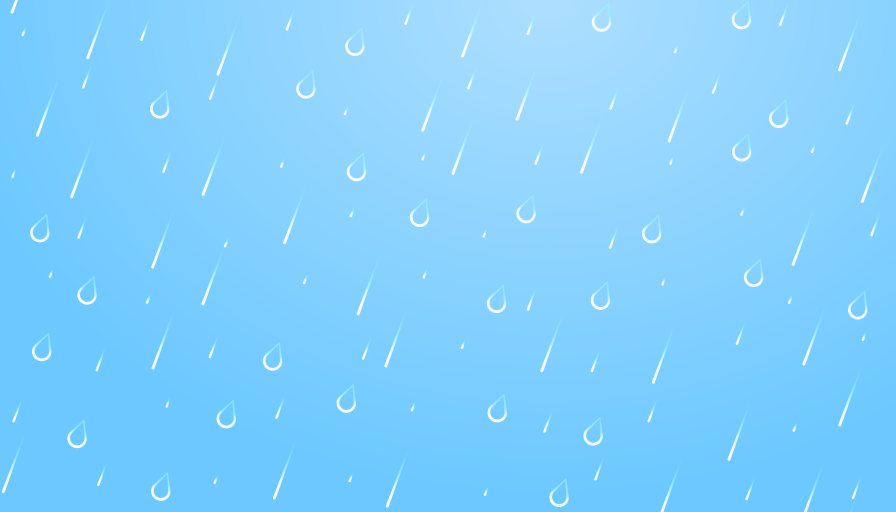
This pattern is drawn by a Shadertoy shader. Its source:

```glsl
// Light rain on a sky-blue glow: slanted streaks and outlined teardrops.
// A jittered grid holds one mark per cell; a checkerboard separates large
// marks (long streaks, drops) from small ones (short streaks, specks).

#define ROWS 8.0
#define JITTER 0.62
#define DROP_SHARE 0.48
#define RAIN_DIR normalize(vec2(0.35, 0.94))
#define LONG_LENGTH 0.118
#define SHORT_LENGTH 0.046
#define SPECK_LENGTH 0.017
#define LINE_RADIUS 0.0029
#define DROP_RADIUS 0.0165
#define DROP_TIP 0.037

const vec3 SKY_DEEP = vec3(0.425, 0.785, 1.0);
const vec3 SKY_GLOW = vec3(0.680, 0.873, 1.0);
const vec3 WATER_CYAN = vec3(0.62, 0.95, 1.0);
const vec3 WATER_WHITE = vec3(0.98, 1.0, 1.0);

vec3 hash3(vec2 cell) {
    vec3 p = fract(vec3(cell.xyx) * vec3(0.1031, 0.1030, 0.0973) + 0.37);
    p += dot(p, p.yxz + 33.33);
    return fract((p.xxy + p.yzz) * p.zyx);
}

// Sky brightness falls off from a point on the upper edge
vec3 sky(vec2 uv, float aspect) {
    vec2 offset = (uv - vec2(0.61 * aspect, 1.0)) * vec2(0.87, 1.08);
    float glow = clamp(1.0 - length(offset) / 1.05, 0.0, 1.0);
    return mix(SKY_DEEP, SKY_GLOW, glow);
}

// Signed distance to a teardrop: a disc at the origin with a tip at +y
float teardrop(vec2 p, float radius, float tip) {
    p.x = abs(p.x);
    float b = radius / tip;
    float a = sqrt(1.0 - b * b);
    float k = dot(p, vec2(-b, a));
    if (k < 0.0) return length(p) - radius;
    if (k > a * tip) return length(p - vec2(0.0, tip));
    return dot(p, vec2(a, b)) - radius;
}

float coverage(float dist, float pixel) {
    return clamp(0.5 - dist / pixel, 0.0, 1.0);
}

// Tapered line, white at its lower end and fading upward
vec4 streak(vec2 p, float len, float radius, float pixel) {
    float t = clamp(p.y / len + 0.5, 0.0, 1.0);
    float dist = length(p - vec2(0.0, (t - 0.5) * len)) - radius * mix(1.0, 0.45, t);
    float alpha = coverage(dist, pixel) * (1.0 - smoothstep(0.25, 1.1, t));
    return vec4(mix(WATER_WHITE, WATER_CYAN, smoothstep(0.1, 0.7, t)), alpha);
}

// Teardrop outline, bright below and thin toward the tip
vec4 drop(vec2 p, float pixel) {
    p.y += 0.01;
    float t = smoothstep(-DROP_RADIUS, DROP_TIP, p.y);
    float dist = abs(teardrop(p, DROP_RADIUS, DROP_TIP)) - LINE_RADIUS * mix(0.95, 0.5, t);
    float alpha = coverage(dist, pixel) * mix(1.0, 0.55, t);
    return vec4(mix(WATER_WHITE, WATER_CYAN, smoothstep(0.15, 0.7, t)), alpha);
}

vec4 rainMark(vec2 p, vec2 cell, vec3 rnd, float pixel) {
    // Local frame with +y along the rain
    vec2 dir = RAIN_DIR;
    vec2 q = vec2(dot(p, vec2(dir.y, -dir.x)), dot(p, dir));
    bool large = mod(cell.x + cell.y, 2.0) < 0.5;
    if (large) {
        if (rnd.z < DROP_SHARE) return drop(q, pixel);
        return streak(q, LONG_LENGTH, LINE_RADIUS, pixel);
    }
    float len = rnd.z < 0.5 ? SHORT_LENGTH : SPECK_LENGTH;
    return streak(q, len, LINE_RADIUS * 0.85, pixel);
}

void mainImage(out vec4 fragColor, in vec2 fragCoord) {
    float pixel = 1.0 / iResolution.y;
    vec2 uv = fragCoord * pixel;
    vec3 color = sky(uv, iResolution.x * pixel);

    // Marks of this cell and its neighbours
    vec2 home = floor(uv * ROWS);
    for (int j = -1; j <= 1; j++) {
        for (int i = -1; i <= 1; i++) {
            vec2 cell = home + vec2(i, j);
            vec3 rnd = hash3(cell + 17.0);
            vec2 center = (cell + 0.5 + (rnd.xy - 0.5) * JITTER) / ROWS;
            vec4 mark = rainMark(uv - center, cell, rnd, pixel);
            color = mix(color, mark.rgb, mark.a);
        }
    }
    fragColor = vec4(color, 1.0);
}
```
